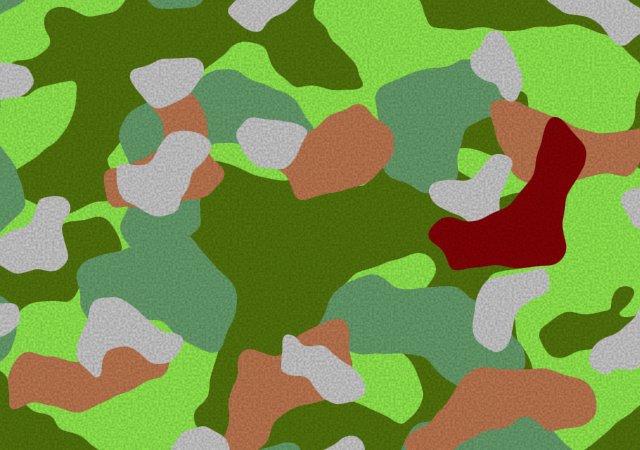
Give the GLSL for this pattern, as a Shadertoy shader.

```glsl
// Woodland camouflage cloth: layered wavy patches with a fine woven grain.

// Colours, bottom layer to top
const vec3 LIME  = vec3(0.51, 0.83, 0.27);
const vec3 OLIVE = vec3(0.29, 0.41, 0.04);
const vec3 TEAL  = vec3(0.36, 0.56, 0.38);
const vec3 CLAY  = vec3(0.67, 0.42, 0.28);
const vec3 GREY  = vec3(0.71, 0.71, 0.71);
const vec3 RED   = vec3(0.46, 0.01, 0.02);

// Patch layout; lengths are in canvas heights
struct Patches { vec2 cell; vec2 origin; float len; float radius; float seed; };
const Patches TEAL_PATCHES = Patches(vec2(0.62, 0.40), vec2(0.10, 0.05), 0.27, 0.079, 11.0);
const Patches CLAY_PATCHES = Patches(vec2(0.474, 0.50), vec2(0.02, -0.10), 0.23, 0.058, 23.0);
const Patches GREY_PATCHES = Patches(vec2(0.356, 0.333), vec2(0.15, 0.08), 0.115, 0.042, 37.0);
const Patches RED_PATCHES  = Patches(vec2(1.80, 1.30), vec2(0.25, -0.10), 0.25, 0.062, 53.0);

const vec2  OLIVE_SCALE = vec2(3.0, 4.0);  // noise cells per canvas height
const float OLIVE_BIAS  = 0.015;           // raises or lowers the olive share
const float JITTER      = 0.20;            // spread of patch centres
const float TILT        = 0.35;            // mean patch direction, radians
const float TILT_SPREAD = 1.7;
const float BEND        = 1.0;             // curl of a patch relative to its length
const float WAVE        = 0.055;           // broad outline wobble
const float RIPPLE      = 0.016;           // fine outline wobble
const float GRAIN_SCALE = 190.0;
const float GRAIN       = 0.16;

vec2 hash2(vec2 p) {
    vec3 q = fract(p.xyx * vec3(0.1031, 0.1030, 0.0973));
    q += dot(q, q.yzx + 33.33);
    return fract((q.xx + q.yz) * q.zy);
}

float cornerSlope(vec2 id, vec2 offset) {
    float a = 6.2832 * hash2(id).x;
    return dot(vec2(cos(a), sin(a)), offset);
}

float gradientNoise(vec2 p) {
    vec2 i = floor(p), f = p - i;
    vec2 u = f * f * f * (f * (f * 6.0 - 15.0) + 10.0);
    vec2 e = vec2(1.0, 0.0);
    float low  = mix(cornerSlope(i, f), cornerSlope(i + e, f - e), u.x);
    float high = mix(cornerSlope(i + e.yx, f - e.yx), cornerSlope(i + 1.0, f - 1.0), u.x);
    return mix(low, high, u.y);
}

vec2 noise2(vec2 p) {
    return vec2(gradientNoise(p), gradientNoise(p + vec2(41.3, 17.7)));
}

// Bends the plane so that outlines become wavy
vec2 warp(vec2 p, float seed) {
    return p + WAVE * noise2(p * 6.5 + seed) + RIPPLE * noise2(p * 15.0 - seed);
}

float segment(vec2 p, vec2 a, vec2 b) {
    vec2 pa = p - a, ba = b - a;
    return length(pa - ba * clamp(dot(pa, ba) / dot(ba, ba), 0.0, 1.0));
}

float smoothMin(float a, float b, float k) {
    float h = max(k - abs(a - b), 0.0) / k;
    return min(a, b) - 0.25 * h * h * k;
}

// Distance to one bent, rounded patch per jittered grid cell
float patchDistance(vec2 p, Patches s) {
    p = warp(p, s.seed) - s.origin;
    vec2 home = floor(p / s.cell);
    float d = 1e3;
    for (int y = -1; y <= 1; y++)
    for (int x = -1; x <= 1; x++) {
        vec2 id = home + vec2(x, y);
        vec2 place = hash2(id + s.seed) - 0.5;
        vec2 shape = hash2(id + s.seed * 2.0 + 7.0) - 0.5;
        float bend = hash2(id - s.seed).y - 0.5;
        vec2 q = p - (id + 0.5) * s.cell - JITTER * place;
        float angle = TILT + TILT_SPREAD * shape.x;
        vec2 along = vec2(cos(angle), sin(angle));
        float len = s.len * (1.0 + 0.8 * shape.y);
        vec2 tip = 0.5 * len * along;
        vec2 knee = BEND * bend * len * vec2(-along.y, along.x);
        float arms = smoothMin(segment(q, -tip, knee), segment(q, knee, tip), 0.03);
        d = min(d, arms - s.radius);
    }
    return d;
}

// Broad irregular regions from two octaves of noise
float oliveField(vec2 p) {
    vec2 q = warp(p, 5.0) * OLIVE_SCALE + 3.7;
    return gradientNoise(q) + 0.3 * gradientNoise(q * 2.1 + 9.0) - OLIVE_BIAS;
}

// Coverage of the region where d is negative, smoothed over one pixel
float cover(float d) {
    return clamp(0.5 - d / max(fwidth(d), 1e-5), 0.0, 1.0);
}

void mainImage(out vec4 fragColor, in vec2 fragCoord) {
    vec2 p = fragCoord / iResolution.y;

    // Stack the patches
    vec3 color = mix(LIME, OLIVE, cover(oliveField(p)));
    color = mix(color, TEAL, cover(patchDistance(p, TEAL_PATCHES)));
    color = mix(color, CLAY, cover(patchDistance(p, CLAY_PATCHES)));
    color = mix(color, GREY, cover(patchDistance(p, GREY_PATCHES)));
    color = mix(color, RED, cover(patchDistance(p, RED_PATCHES)));

    // Cloth grain
    color *= 1.0 + GRAIN * gradientNoise(p * GRAIN_SCALE);
    fragColor = vec4(color, 1.0);
}
```
